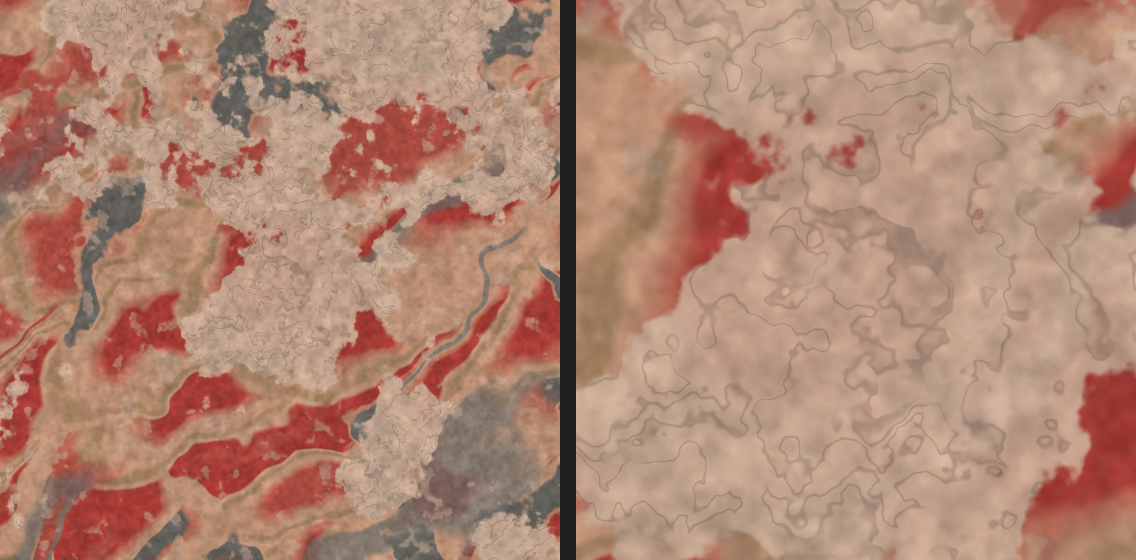
Left: the whole. Right: its middle third, enlarged.
Give the GLSL for this texture, as a Shadertoy shader.

```glsl
float hash(vec2 p) {
    vec3 h = fract(p.xyx * vec3(0.1031, 0.1030, 0.0973));
    h += dot(h, h.yzx + 33.33);
    return fract((h.x + h.y) * h.z);
}

float noise(vec2 p) {
    vec2 i = floor(p), f = fract(p);
    f = f * f * (3.0 - 2.0 * f);
    return mix(mix(hash(i), hash(i + vec2(1, 0)), f.x),
               mix(hash(i + vec2(0, 1)), hash(i + vec2(1, 1)), f.x), f.y);
}

float fbm(vec2 p) {
    float sum = 0.0, amplitude = 0.533;
    for (int i = 0; i < 4; i++) {
        sum += amplitude * noise(p);
        p = mat2(1.6, 1.2, -1.2, 1.6) * p + 17.3;
        amplitude *= 0.5;
    }
    return sum;
}

const vec3 RED = vec3(0.64, 0.23, 0.205);
const vec3 CORAL = vec3(0.70, 0.41, 0.335);
const vec3 TAN = vec3(0.73, 0.56, 0.455);
const vec3 OCHRE = vec3(0.58, 0.46, 0.33);
const vec3 CREAM = vec3(0.735, 0.625, 0.545);
const vec3 SLATE = vec3(0.385, 0.375, 0.355);

// Nested rings of paint, t = 0 at the core and 1 at the rim
vec3 rings(float t, float kind) {
    vec3 core = kind < 0.2 ? SLATE : mix(RED, CORAL, 0.35 * step(0.75, kind));
    float coreSize = 0.42 + 0.25 * fract(kind * 7.0);
    vec3 color = mix(core, CORAL, smoothstep(coreSize - 0.06, coreSize + 0.04, t));
    color = mix(color, TAN, smoothstep(coreSize + 0.02, coreSize + 0.17, t));
    float band = smoothstep(0.09, 0.02, abs(t - 0.86));
    return mix(color, OCHRE, 0.65 * band * step(0.45, fract(kind * 13.0)));
}

// Rounded tongues with long tails, painted over each other
vec3 tongues(vec2 q, vec3 color) {
    vec2 cellSize = vec2(0.30, 0.19);
    vec2 home = floor(q / cellSize);
    for (int j = -1; j <= 1; j++)
    for (int i = -1; i <= 2; i++) {
        vec2 cell = home + vec2(i, j);
        float kind = hash(cell + 5.7);
        vec2 jitter = vec2(hash(cell + 31.0), hash(cell + 72.0));
        vec2 d = q - (cell + 0.2 + 0.6 * jitter) * cellSize;
        d.x *= d.x > 0.0 ? 0.85 : 0.32;
        float t = length(d) / mix(0.075, 0.13, hash(cell + 91.0));
        color = mix(color, rings(t, kind), smoothstep(1.02, 0.96, t));
    }
    return color;
}

void mainImage(out vec4 fragColor, in vec2 fragCoord) {
    vec2 uv = fragCoord / min(iResolution.x, iResolution.y);
    vec2 warp = vec2(fbm(uv * 5.0 + 3.0), fbm(uv * 5.0 + 40.0)) - 0.5;
    float rough = fbm(uv * 26.0 + 8.0) - 0.5;
    float grain = fbm(uv * 65.0) - 0.5;

    // Axes along and across the combing direction
    vec2 p = uv + 0.20 * warp + 0.012 * rough;
    vec2 q = vec2(dot(p, vec2(0.79, 0.61)), dot(p, vec2(-0.61, 0.79)));

    // Streaked ground and tongues
    float streak = fbm(q * vec2(3.0, 24.0) + 11.0);
    vec3 color = mix(RED, CORAL, smoothstep(0.43, 0.52, streak));
    color = mix(color, TAN, smoothstep(0.53, 0.60, streak));
    color = tongues(q + 2.0, color);

    // Slate pools with pale rims
    float pool = fbm(p * vec2(4.6, 3.4) + 21.0) + 0.10 * rough;
    color = mix(color, TAN, 0.85 * smoothstep(0.565, 0.585, pool));
    color = mix(color, SLATE, smoothstep(0.59, 0.61, pool));

    // Thin combed veins
    float vein = abs(noise(q * vec2(2.5, 13.0) + 60.0) - 0.5);
    float veinMask = smoothstep(0.48, 0.60, noise(q * vec2(4.0, 7.0) + 80.0));
    color = mix(color, mix(RED, CORAL, 0.4), veinMask * smoothstep(0.07, 0.03, vein));
    float shade = abs(noise(q * vec2(2.0, 11.0) + 130.0) - 0.5);
    float shadeMask = smoothstep(0.55, 0.68, noise(q * vec2(4.0, 7.0) + 150.0));
    color = mix(color, SLATE + 0.06, 0.75 * shadeMask * smoothstep(0.08, 0.03, shade));

    // Crumbly cream patches with wormy creases
    float crumb = fbm(uv * 4.2 + 0.5 * warp + 205.0) + 0.30 * rough + 0.10 * grain;
    float cream = smoothstep(0.575, 0.615, crumb);
    float crease = abs(noise(uv * 34.0 + 9.0 * warp + 5.0 * rough) - 0.5);
    vec3 paste = CREAM * (1.03 - 0.16 * smoothstep(0.09, 0.0, crease));
    color = mix(color, paste, 0.92 * cream);

    // Pale flecks, broad tone and paper grain
    float fleck = smoothstep(0.63, 0.75, fbm(uv * 38.0 + 300.0));
    color = mix(color, CREAM, 0.55 * fleck);
    color *= 1.0 + 0.30 * grain + 0.12 * rough;
    color += 0.05 * (noise(uv * 150.0) - 0.5);
    fragColor = vec4(clamp(color, 0.0, 1.0), 1.0);
}
```
